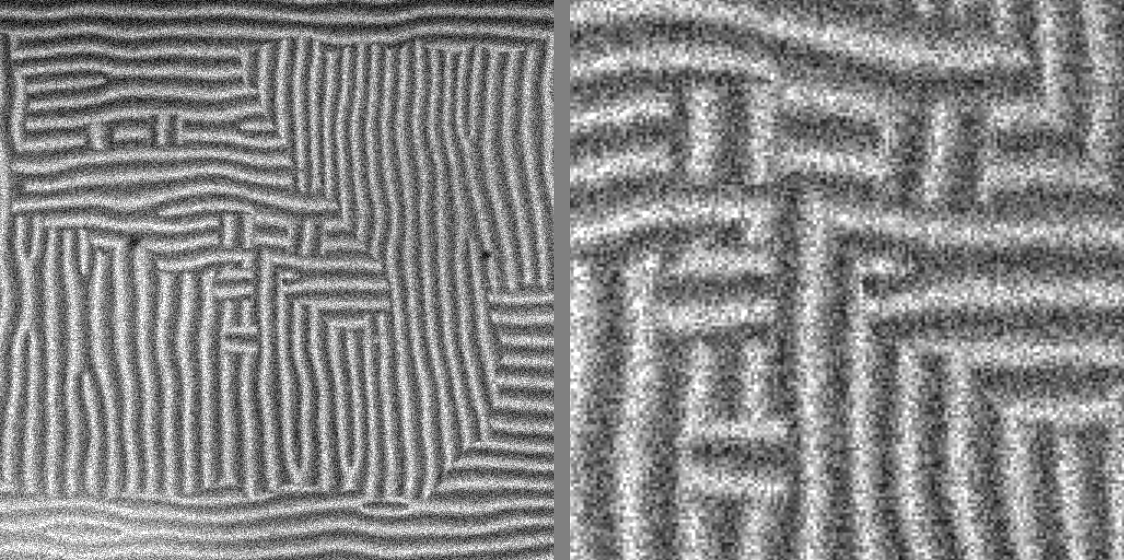
Left: the whole. Right: its middle third, enlarged.
Reproduce this pattern procedurally as a Shadertoy shader.

```glsl
// Labyrinth of grainy grey stripes: upright and level stripe domains meet in corners.
// A region function picks the stripe direction, phase vortices add stripe ends,
// and uneven light plus fine grain gives the look of a noisy micrograph.
#define PERIOD 0.0355        // stripe spacing in canvas heights
#define CONTRAST 0.205       // stripe amplitude
#define GRAIN 0.345          // grain amplitude
#define GRAIN_SCALE 512.0    // grains per canvas height
#define WOBBLE 0.013         // sideways waviness of the stripes
#define EDGE_ROUGHNESS 0.055 // raggedness of the domain borders
#define EDGE_SOFTNESS 0.006  // blend width between domains
#define DEFECTS 14           // pairs of stripe ends per direction
#define TAU 6.2831853

float hash(vec2 p) {
    vec3 q = fract(vec3(p.xyx) * 0.1031);
    q += dot(q, q.yzx + 33.33);
    return fract((q.x + q.y) * q.z);
}

// Smooth value noise, 0 to 1
float noise(vec2 p) {
    vec2 i = floor(p), f = fract(p);
    f = f * f * (3.0 - 2.0 * f);
    return mix(mix(hash(i), hash(i + vec2(1, 0)), f.x),
               mix(hash(i + vec2(0, 1)), hash(i + vec2(1, 1)), f.x), f.y);
}

// Signed border: negative where stripes are level, positive where upright
float domainBorder(vec2 p) {
    float notch = 0.07 * exp(-pow((p.x - 0.47) / 0.05, 2.0));
    float lowerEdge = 0.62 - 0.33 * p.x + notch;
    float block = max(0.03 - p.x, p.x - 0.42 - 0.62 * (0.92 - p.y));
    block = max(block, max(lowerEdge - p.y, p.x - 0.70));
    float wedge = max(p.y - 0.49, 0.77 + min(p.y - 0.13, 0.11) - p.x);
    float bands = min(0.92 - p.y, p.y - 0.12);
    return min(min(block, wedge), bands);
}

// Small boxes in which the stripe direction is swapped
float swapPatch(vec2 p, float chance) {
    vec2 cellSize = vec2(0.12, 0.09);
    vec2 cell = floor(p / cellSize);
    vec2 jitter = vec2(hash(cell + 11.0), hash(cell + 23.0)) - 0.5;
    vec2 center = (cell + 0.5 + 0.3 * jitter) * cellSize;
    vec2 halfSize = vec2(0.020, 0.016) + 0.014 * hash(cell + 37.0);
    vec2 d = abs(p - center) - halfSize;
    float inside = smoothstep(EDGE_SOFTNESS, -EDGE_SOFTNESS, max(d.x, d.y));
    return inside * step(hash(cell + 51.0), chance);
}

// Phase of vortex pairs; each pair inserts one stripe segment along the axis
float vortexPhase(vec2 p, vec2 axis, float seed) {
    float phase = 0.0;
    for (int i = 0; i < DEFECTS; i++) {
        vec2 key = vec2(float(i) * 7.0 + seed, seed + 3.0);
        vec2 center = vec2(hash(key), hash(key + 19.0));
        vec2 arm = axis * mix(0.03, 0.10, hash(key + 41.0));
        vec2 a = p - center + arm, b = p - center - arm;
        phase += atan(a.y, a.x) - atan(b.y, b.x);
    }
    return phase;
}

// Slightly lopsided wave: bright ridge with a darker flank
float ridge(float phase) {
    return cos(phase) + 0.18 * cos(2.0 * phase + 0.8);
}

float stripes(vec2 p) {
    // Waviness, stronger on the broad scale
    vec2 bend = vec2(noise(p * 13.0 + 5.0), noise(p * 13.0 + 60.0)) - 0.5;
    bend += 1.4 * (vec2(noise(p * 5.0 + 90.0), noise(p * 5.0 + 130.0)) - 0.5);
    vec2 q = p + WOBBLE * bend;

    // Upright stripes grow finer toward the upper right
    float squeeze = 3.2 * smoothstep(0.45, 0.90, q.x) * mix(0.4, 1.0, smoothstep(0.15, 0.75, p.y));
    float upright = TAU * (q.x / PERIOD + squeeze - 0.34) + vortexPhase(p, vec2(0, 1), 2.0);
    float level = TAU * q.y / PERIOD + vortexPhase(p, vec2(1, 0), 71.0);

    // Choose the direction, then swap it in scattered patches
    vec2 rough = vec2(noise(p * 27.0 + 200.0), noise(p * 27.0 + 250.0)) - 0.5;
    float border = domainBorder(p + EDGE_ROUGHNESS * rough);
    float isUpright = smoothstep(-EDGE_SOFTNESS, EDGE_SOFTNESS, border);
    float interior = step(0.16, p.y) * step(p.y, 0.90);
    float patchMask = swapPatch(p, mix(0.42, 0.07, isUpright) * interior);
    isUpright = mix(isUpright, 1.0 - isUpright, patchMask);
    return mix(ridge(level), ridge(upright), isUpright);
}

// Round falloff used for light and dark areas
float blob(vec2 p, vec2 center, vec2 size) {
    vec2 d = (p - center) / size;
    return exp(-dot(d, d));
}

void mainImage(out vec4 fragColor, in vec2 fragCoord) {
    vec2 p = fragCoord / iResolution.y;

    // Uneven light and stripe strength
    float brightCorner = blob(p, vec2(0.12, 0.03), vec2(0.34, 0.11));
    float fineArea = blob(p, vec2(0.78, 0.66), vec2(0.22, 0.25));
    float light = 0.53 + 0.21 * brightCorner - 0.06 * fineArea;
    light -= 0.13 * smoothstep(0.86, 1.0, p.y);
    light -= 0.08 * blob(p, vec2(0.18, 0.84), vec2(0.22, 0.10));
    light += 0.04 * blob(p, vec2(0.25, 0.36), vec2(0.45, 0.20));
    light += 0.10 * (noise(p * 4.0 + 300.0) - 0.5);
    float strength = CONTRAST * (1.05 - 0.55 * brightCorner - 0.32 * fineArea);
    float grey = light + strength * stripes(p);

    // Two dark pits
    float pits = blob(p, vec2(0.24, 0.567), vec2(0.012, 0.010));
    pits += blob(p, vec2(0.869, 0.545), vec2(0.009));
    grey *= 1.0 - 0.85 * pits;

    // Grain, coarser in the bright parts
    vec2 g = p * GRAIN_SCALE - 0.5;
    float grain = noise(g + 17.0) - noise(g + 911.0);
    grey += GRAIN * (0.65 + 0.6 * grey) * grain;
    fragColor = vec4(vec3(clamp(grey, 0.0, 1.0)), 1.0);
}
```
